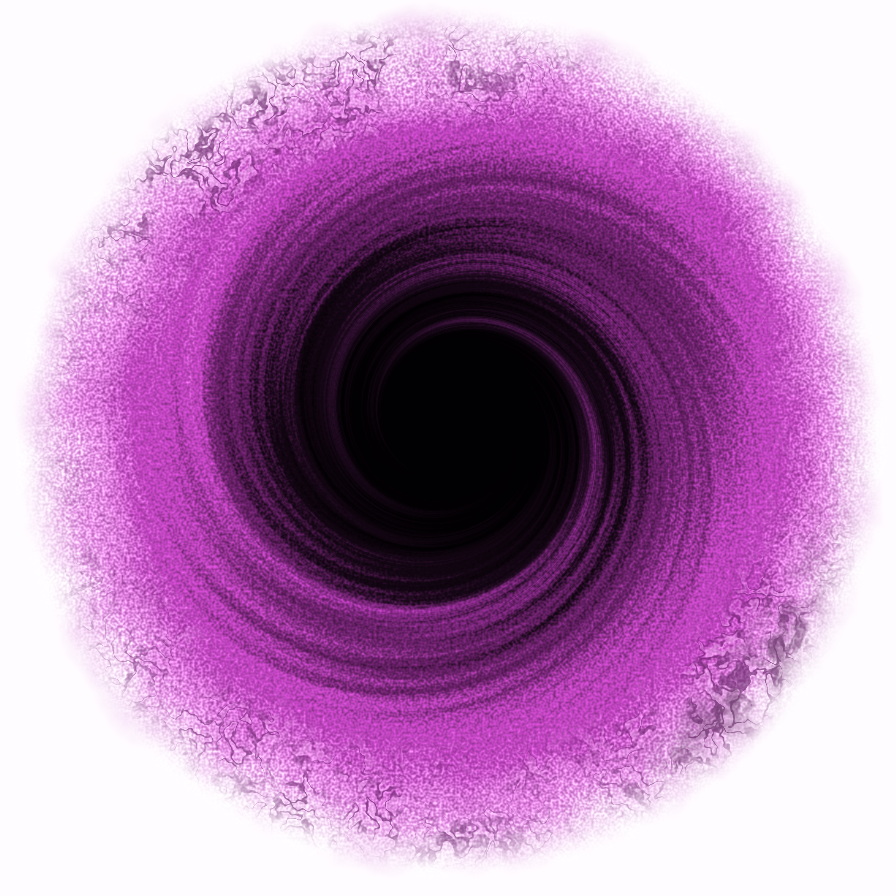
Reproduce this background procedurally as a WebGL 2 fragment shader.

```glsl
#version 300 es
precision highp float;

#define CORE_CENTER vec2(0.004, 0.026)
#define DISC_CENTER vec2(0.003, 0.006)
#define SWIRL 5.0
#define STREAK_SHIFT 0.085
#define ARM_SHIFT 0.036
#define ARM_GLOW vec3(0.26, 0.08, 0.27)
#define GRAIN_SCALE 330.0
#define GRAIN_SHIFT 0.036
#define RIPPLE_SCALE 46.0
#define RIPPLE_DEPTH 0.6

uniform vec2 u_resolution;
out vec4 outColor;

vec2 hashGradient(vec2 cell) {
  vec3 h = fract(vec3(cell.xyx) * vec3(0.1031, 0.1030, 0.0973));
  h += dot(h, h.yzx + 33.33);
  float angle = 6.28318 * fract((h.x + h.y) * h.z);
  return vec2(cos(angle), sin(angle));
}

float gradientNoise(vec2 p) {
  vec2 i = floor(p), f = fract(p);
  vec2 u = f * f * f * (f * (f * 6.0 - 15.0) + 10.0);
  vec2 e = vec2(0.0, 1.0);
  float a = dot(hashGradient(i), f);
  float b = dot(hashGradient(i + e.yx), f - e.yx);
  float c = dot(hashGradient(i + e.xy), f - e.xy);
  float d = dot(hashGradient(i + e.yy), f - e.yy);
  return mix(mix(a, b, u.x), mix(c, d, u.x), u.y);
}

float fbm(vec2 p) {
  float sum = 0.0, gain = 0.6;
  for (int i = 0; i < 4; i++) {
    sum += gain * gradientNoise(p);
    p = mat2(1.6, 1.2, -1.2, 1.6) * p + 7.3;
    gain *= 0.6;
  }
  return sum;
}

// Periodic bump around an angle, 1 at its center
float angularBump(float angle, float center, float sharpness) {
  return exp(sharpness * (cos(angle - center) - 1.0));
}

// Radial color ramp from the black core to the white surround
vec3 vortexRamp(float r) {
  vec3 c = mix(vec3(0.005, 0.0, 0.006), vec3(0.07, 0.02, 0.07), smoothstep(0.09, 0.17, r));
  c = mix(c, vec3(0.39, 0.12, 0.39), smoothstep(0.16, 0.25, r));
  c = mix(c, vec3(0.75, 0.27, 0.75), smoothstep(0.24, 0.345, r));
  c = mix(c, vec3(0.90, 0.55, 0.90), smoothstep(0.35, 0.42, r));
  c = mix(c, vec3(0.94, 0.77, 0.94), smoothstep(0.405, 0.45, r));
  return mix(c, vec3(1.0, 0.99, 1.0), smoothstep(0.43, 0.49, r));
}

void main() {
  vec2 uv = (gl_FragCoord.xy - 0.5 * u_resolution) / min(u_resolution.x, u_resolution.y);
  vec2 p = uv - mix(CORE_CENTER, DISC_CENTER, smoothstep(0.12, 0.42, length(uv)));
  float r = max(length(p), 0.001);
  float angle = atan(p.y, p.x);
  float inner = 1.0 - smoothstep(0.28, 0.41, r);
  float body = smoothstep(0.10, 0.24, r) * (1.0 - smoothstep(0.41, 0.49, r));

  // Streaks and two bright arms along a logarithmic spiral
  float spiral = angle + SWIRL * log(r);
  vec2 spiralPoint = vec2(cos(spiral), sin(spiral));
  float streaks = fbm(spiralPoint * 4.0 + 1.3 * log(r));
  float arms = angularBump(spiral, -9.3, 9.0) + 0.6 * angularBump(spiral, -7.1, 14.0);
  float depth = r + inner * (STREAK_SHIFT * streaks + ARM_SHIFT * (arms - 0.3));

  // Broad light and dark sectors
  float outer = smoothstep(0.22, 0.33, r) * (1.0 - smoothstep(0.38, 0.45, r));
  depth += outer * (0.022 * angularBump(angle, 1.5, 8.0) * smoothstep(0.32, 0.37, r)
    - 0.035 * angularBump(angle, 0.75, 5.0) + 0.012 * angularBump(angle, 3.2, 3.0));
  depth += 0.035 * fbm(p * 9.0) * smoothstep(0.3, 0.4, r);

  // Fine grain, strongest through the colored ring
  float grain = gradientNoise(uv * GRAIN_SCALE + 400.3)
    + 0.45 * gradientNoise(uv * GRAIN_SCALE * 0.53 + 211.7);
  depth += GRAIN_SHIFT * grain * body;
  vec3 color = vortexRamp(depth);
  color *= 1.0 + 0.25 * grain * body;

  // Faint arm light inside the dark throat
  float throat = smoothstep(0.07, 0.16, r) * (1.0 - smoothstep(0.20, 0.27, r));
  color += ARM_GLOW * throat * arms * clamp(0.5 + 1.3 * streaks, 0.0, 1.0) * (1.0 + 0.3 * grain);

  // Broken liquid contours near the rim, dark on one side and pale on the other
  float rimBand = smoothstep(0.33, 0.39, r) * (1.0 - smoothstep(0.43, 0.48, r));
  vec2 warp = vec2(fbm(p * 17.0 + 3.0), fbm(p * 17.0 + 31.0));
  vec2 ripplePoint = p * RIPPLE_SCALE + 2.2 * warp;
  float wave = gradientNoise(ripplePoint + 90.0) + 0.3 * gradientNoise(ripplePoint * 2.1);
  float ripple = 1.0 - smoothstep(0.02, 0.13, abs(wave));
  float glint = 1.0 - smoothstep(0.02, 0.14, abs(wave - 0.22));
  float patches = 0.25 + angularBump(angle, 2.35, 16.0)
    + 0.8 * angularBump(angle, 1.7, 14.0) + 0.9 * angularBump(angle, -1.75, 12.0)
    + 0.5 * angularBump(angle, -2.4, 16.0) + 1.2 * angularBump(angle, -0.73, 18.0);
  patches *= smoothstep(-0.3, 0.2, fbm(p * 14.0 + 55.0)) * rimBand;
  color = mix(color, vec3(0.98, 0.76, 0.98), 0.45 * clamp(glint * patches, 0.0, 1.0));
  color = mix(color, vec3(0.38, 0.12, 0.39), RIPPLE_DEPTH * clamp(ripple * patches, 0.0, 1.0));

  // Smoky gray-violet shadow at the lower right rim
  float shadow = angularBump(angle, -0.65, 22.0) * exp(-pow((r - 0.425) / 0.027, 2.0));
  shadow *= smoothstep(-0.25, 0.25, fbm(ripplePoint * 0.6 + 12.0));
  color = mix(color, vec3(0.42, 0.25, 0.42), 0.7 * shadow);

  outColor = vec4(clamp(color, 0.0, 1.0), 1.0);
}
```
